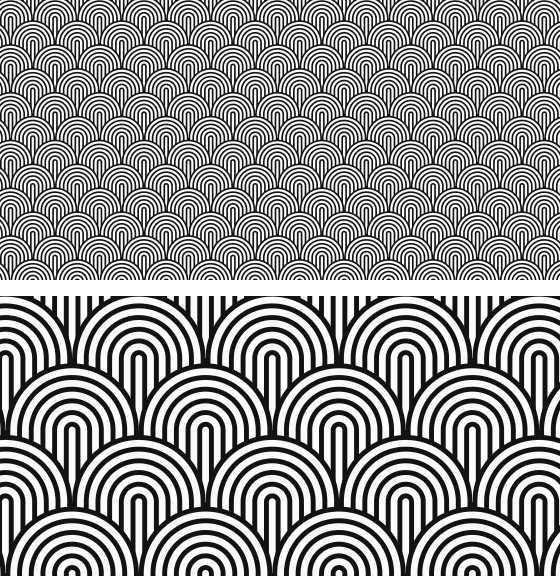
Top, the full canvas; bottom, a detail of the centre.
Write a WebGL 1 fragment shader that draws this pattern.

```glsl
precision highp float;
// Overlapping rows of black and white striped arches, each row in front of the one above.

uniform vec2 u_resolution;

// Distance from the core of an arch: round above its centre, straight legs below.
float archDistance(vec2 q) {
  return length(vec2(q.x, max(q.y, 0.0)));
}

// Share of a pixel lying on the negative side of an edge.
float coverage(float signedDistance, float pixel) {
  return clamp(0.5 - signedDistance / pixel, 0.0, 1.0);
}

void main() {
  // One unit is the pitch of the stripes.
  float unitsHigh = 71.89;
  float pixel = unitsHigh / u_resolution.y;
  vec2 p = gl_FragCoord.xy * pixel - vec2(54.1, 36.45);

  // Neighbouring arches touch, so their outlines join into a double stem.
  float rowStep = 6.131;
  float halfLine = 0.21;
  float outerRadius = 5.5 + halfLine;
  float frontRow = ceil((p.y - outerRadius) / rowStep);

  // Paint from the row behind to the row in front.
  float white = 0.0;
  for (int i = 0; i < 3; i++) {
    float row = frontRow + 1.0 - float(i);
    float shift = outerRadius * mod(row, 2.0);
    float x = mod(p.x - shift + outerRadius, 2.0 * outerRadius) - outerRadius;
    vec2 q = vec2(x, p.y - row * rowStep);

    // The outline stays solid ink across its outer edge.
    float d = archDistance(q);
    float line = coverage(abs(fract(d) - 0.5) - halfLine, pixel);
    line = max(line, step(5.5, d));

    // Legs fill the full width of the row below the arch centres.
    float cover = max(coverage(d - outerRadius, pixel), step(q.y, 0.0));
    white = mix(white, 1.0 - line, cover);
  }

  vec3 ink = vec3(0.075, 0.068, 0.07);
  vec3 paper = vec3(0.985);
  gl_FragColor = vec4(mix(ink, paper, white), 1.0);
}
```
